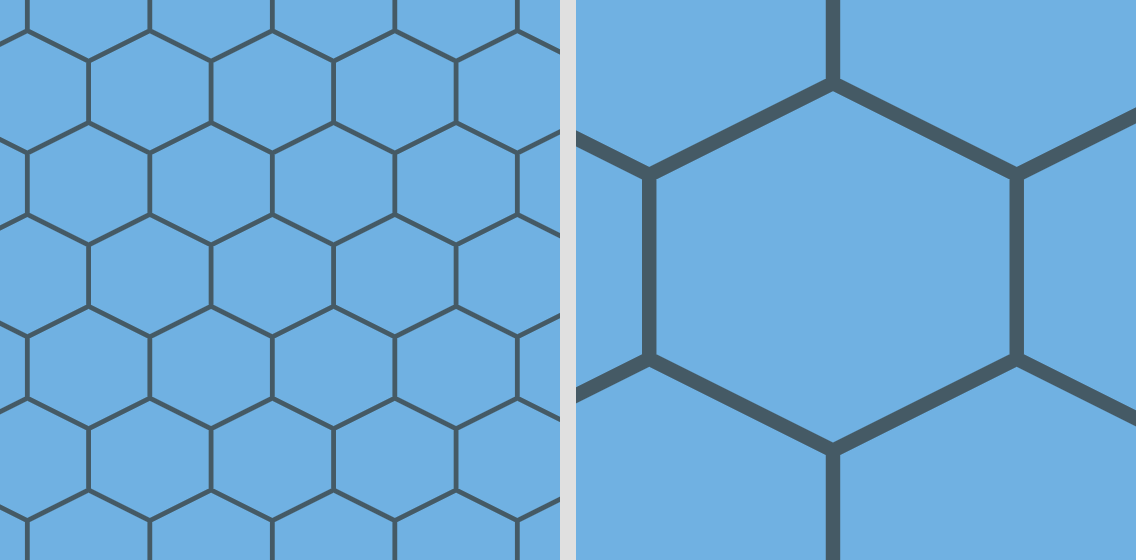
Left, the full canvas; right, a detail of the centre.
Reproduce this pattern procedurally as a WebGL 2 fragment shader.

```glsl
#version 300 es
precision highp float;

uniform vec2 u_resolution;
out vec4 fragColor;

const vec3 FILL_COLOR = vec3(0.44, 0.696, 0.888);
const vec3 LINE_COLOR = vec3(0.27, 0.353, 0.397);

const float HEX_RADIUS = 0.109375;           // half width and half height of a cell
const float LINE_WIDTH = 0.0086;
const vec2 GRID_ORIGIN = vec2(0.0488, 0.1797);
const vec2 GRID_PERIOD = vec2(2.0, 3.0);     // two staggered rows, in radii

// Offset from the nearest point of a rectangular lattice.
vec2 repeatCentered(vec2 p, vec2 period) {
    return p - period * round(p / period);
}

// Distance to the border of a unit hexagon, positive inside.
float hexInset(vec2 p) {
    vec2 q = abs(p);
    float side = 1.0 - q.x;
    float slope = (2.0 - q.x - 2.0 * q.y) / sqrt(5.0);
    return min(side, slope);
}

// Distance to the nearest border of the tiling, built from two lattices.
float hexGridDistance(vec2 p, vec2 period) {
    float evenRows = hexInset(repeatCentered(p, period));
    float oddRows = hexInset(repeatCentered(p - 0.5 * period, period));
    return abs(max(evenRows, oddRows));
}

// Coverage of a line, smoothed over one pixel.
float lineMask(float dist, float width, float pixel) {
    return clamp((0.5 * width - dist) / pixel + 0.5, 0.0, 1.0);
}

void main() {
    float canvasSize = min(u_resolution.x, u_resolution.y);
    vec2 uv = gl_FragCoord.xy / canvasSize;

    vec2 gridPoint = (uv - GRID_ORIGIN) / HEX_RADIUS;
    float dist = hexGridDistance(gridPoint, GRID_PERIOD) * HEX_RADIUS;
    float line = lineMask(dist, LINE_WIDTH, 1.0 / canvasSize);

    fragColor = vec4(mix(FILL_COLOR, LINE_COLOR, line), 1.0);
}
```
